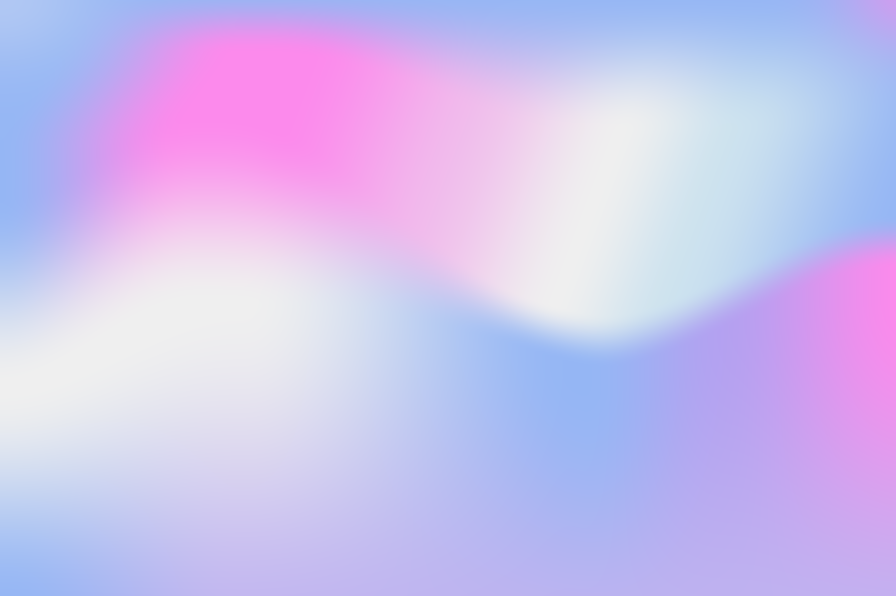
Give the GLSL for this background, as a Shadertoy shader.

```glsl
#define BLUE     vec3(0.585, 0.715, 0.957)
#define PINK     vec3(0.988, 0.540, 0.925)
#define WHITE    vec3(0.938, 0.938, 0.937)
#define BLUSH    vec3(0.941, 0.745, 0.925)
#define ICE      vec3(0.804, 0.888, 0.935)
#define VIOLET   vec3(0.706, 0.630, 0.943)
#define LAVENDER vec3(0.750, 0.702, 0.941)
#define SLANT    0.25
#define SOFT_FOLD  0.16
#define SHARP_FOLD 0.045

// Depth of the fold between the two sheets; p.y runs downward.
float foldDepth(float x) {
    float crest = mix(0.49, 0.35, smoothstep(0.0, 0.22, x));
    float valley = 0.225 * smoothstep(0.24, 0.70, x);
    float rise = 0.17 * smoothstep(0.66, 1.0, x);
    return crest + valley - rise;
}

// Upper sheet: blue, pink, blush, white, ice and blue from left to right.
vec3 upperSheet(vec2 p) {
    float corner = 0.07 * (1.0 - smoothstep(0.04, 0.25, p.y));
    float s = p.x + SLANT * (p.y - 0.33);
    vec3 color = mix(BLUE, PINK, smoothstep(0.0, 0.2, p.x - corner));
    color = mix(color, BLUSH, smoothstep(0.28, 0.52, s));
    color = mix(color, WHITE, smoothstep(0.48, 0.67, s));
    color = mix(color, ICE, smoothstep(0.66, 0.80, s));
    color = mix(color, BLUE, smoothstep(0.78, 1.02, s));

    // Blue band along the top, deeper toward the right.
    float bandDepth = mix(0.09, 0.22, smoothstep(0.3, 0.65, p.x));
    color = mix(BLUE, color, smoothstep(-0.02, bandDepth, p.y));

    // Pale left corner and pink right corner.
    float paleGlow = exp(-dot(p, p) / 0.012);
    vec2 toRight = (p - vec2(1.02, -0.02)) / vec2(0.08, 0.10);
    color = mix(color, WHITE, 0.3 * paleGlow);
    return mix(color, PINK, 0.6 * exp(-dot(toRight, toRight)));
}

// Lower sheet: white, blue, violet and pink, with haze at the base.
vec3 lowerSheet(vec2 p) {
    vec3 color = mix(WHITE, BLUE, smoothstep(0.27, 0.64, p.x));
    color = mix(color, VIOLET, smoothstep(0.65, 0.82, p.x));
    color = mix(color, PINK, smoothstep(0.80, 1.02, p.x));

    float inward = smoothstep(0.0, 0.27, p.x);
    float offset = (p.x - 0.68) / 0.12;
    float hazeStart = mix(0.65, 0.5, inward) + 0.15 * exp(-offset * offset);
    float hazeEnd = mix(1.02, 1.1, inward);
    vec3 haze = mix(BLUE, LAVENDER, inward);
    return mix(color, haze, smoothstep(hazeStart, hazeEnd, p.y));
}

void mainImage(out vec4 fragColor, in vec2 fragCoord) {
    vec2 p = fragCoord / iResolution.xy;
    p.y = 1.0 - p.y;

    // The fold is soft on the left and crisp on the right.
    float halfWidth = mix(SOFT_FOLD, SHARP_FOLD, smoothstep(0.25, 0.6, p.x));
    float fold = smoothstep(-halfWidth, halfWidth, p.y - foldDepth(p.x));
    fragColor = vec4(mix(upperSheet(p), lowerSheet(p), fold), 1.0);
}
```
